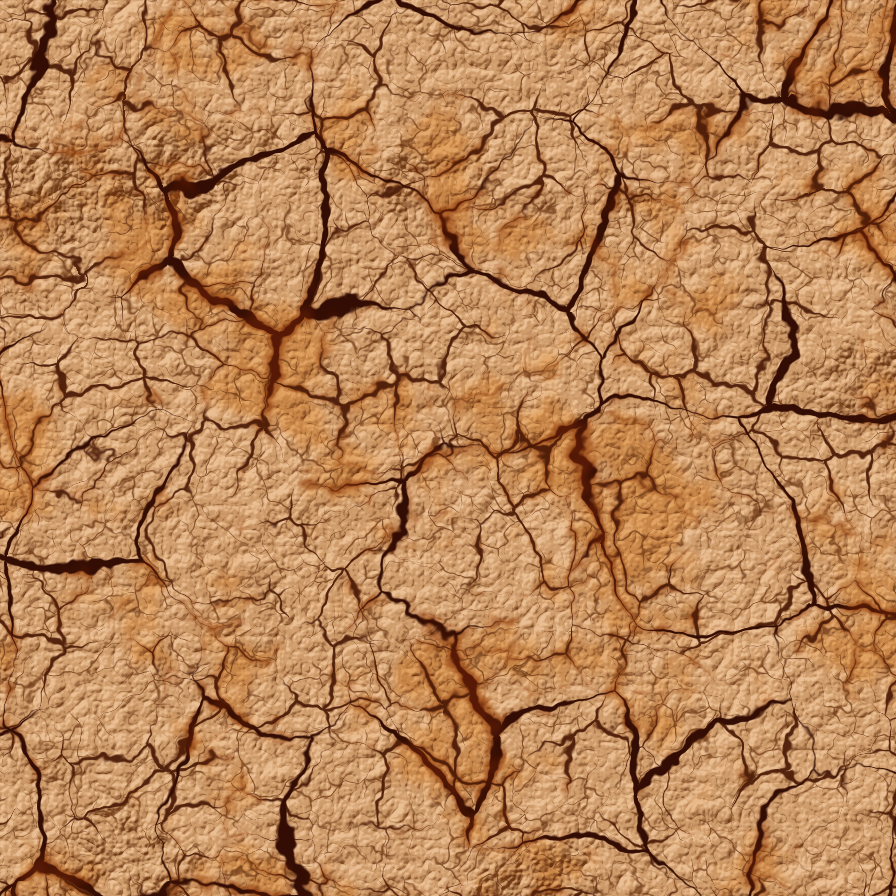
Reproduce this texture procedurally as a Shadertoy shader.

```glsl
// Sun-baked cracked clay: three sizes of warped Voronoi cracks that swell and
// fade along their length, cut into a crumbly crust of billowed gradient noise
// lit from the upper left, with ochre stains and a few dark clods.

vec2 hash2(vec2 p) {
    p = vec2(dot(p, vec2(127.1, 311.7)), dot(p, vec2(269.5, 183.3)));
    return fract(sin(p) * 43758.5);
}

float cornerSlope(vec2 cell, vec2 offset) {
    float angle = 6.2832 * hash2(cell).x;
    return dot(vec2(cos(angle), sin(angle)), offset);
}

// Gradient noise, roughly -0.7 to 0.7
float noise(vec2 p) {
    vec2 i = floor(p), f = p - i;
    vec2 u = f * f * f * (f * (f * 6.0 - 15.0) + 10.0);
    vec2 e = vec2(1.0, 0.0);
    return mix(mix(cornerSlope(i, f), cornerSlope(i + e, f - e), u.x),
               mix(cornerSlope(i + e.yx, f - e.yx), cornerSlope(i + 1.0, f - 1.0), u.x), u.y);
}

vec2 noise2(vec2 p) {
    return vec2(noise(p), noise(p + 37.4));
}

// Distance to the border between the two nearest Voronoi sites
float borderDistance(vec2 p) {
    vec2 cell = floor(p), nearest = vec2(9.0), second = vec2(9.0);
    for (int y = -1; y <= 1; y++)
    for (int x = -1; x <= 1; x++) {
        vec2 c = cell + vec2(x, y);
        vec2 site = c + 0.1 + 0.8 * hash2(c) - p;
        if (dot(site, site) < dot(nearest, nearest)) {
            second = nearest;
            nearest = site;
        } else if (dot(site, site) < dot(second, second)) {
            second = site;
        }
    }
    return dot(0.5 * (nearest + second), normalize(second - nearest));
}

// Signed distance to a crack network whose width varies and dies away
float crackDistance(vec2 p, float scale, float halfWidth, float soft) {
    float fade = clamp(0.55 + 1.9 * noise(p * scale * 0.8 + scale), 0.0, 1.0);
    return borderDistance(p * scale + scale) / scale - mix(-soft, halfWidth, fade);
}

// Height of the crumbly crust: rounded lumps separated by sharp creases
float relief(vec2 p) {
    return 0.45 * abs(noise(p * 26.0)) / 26.0
         + 0.55 * abs(noise(p * 55.0)) / 55.0
         + 0.55 * abs(noise(p * 110.0)) / 110.0
         + 0.45 * noise(p * 210.0) / 210.0;
}

void mainImage(out vec4 fragColor, in vec2 fragCoord) {
    vec2 p = fragCoord / iResolution.y;
    float soft = max(0.0013, 0.7 / iResolution.y);

    // Ragged crack paths
    vec2 jagged = 0.010 * noise2(p * 24.0) + 0.006 * noise2(p * 60.0) + 0.002 * noise2(p * 130.0);
    vec2 q = p + 0.06 * noise2(p * 6.0) + jagged;
    float wide = crackDistance(q, 6.0, 0.0046, soft);
    float medium = crackDistance(q + 0.3 * jagged, 14.0, 0.0024, soft);
    float fine = crackDistance(q + 0.5 * jagged, 33.0, 0.0010, soft);

    // Crust lighting
    vec2 toLight = normalize(vec2(-0.6, 0.8));
    float slope = (relief(p) - relief(p + toLight * 0.0022)) / 0.0022;
    float clod = smoothstep(0.30, 0.50, noise(p * 4.0 + 11.3) + 0.25 * noise(p * 19.0));
    float crease = smoothstep(0.07, 0.0, abs(noise(p * 55.0)));
    float tone = 0.54 + (0.27 + 0.12 * clod) * slope - 0.17 * clod - 0.12 * crease
               + 0.10 * noise(p * 9.0 + 5.0);

    vec3 umber = vec3(0.44, 0.23, 0.09);
    vec3 color = mix(umber, vec3(0.62, 0.42, 0.26), smoothstep(-0.05, 0.22, tone));
    color = mix(color, vec3(0.81, 0.61, 0.42), smoothstep(0.20, 0.46, tone));
    color = mix(color, vec3(0.92, 0.75, 0.58), smoothstep(0.48, 0.82, tone));

    // Ochre stains
    float stain = noise(p * 5.0 + 21.0) + 0.6 * noise(p * 17.0) + 0.3 * noise(p * 50.0 + 3.0);
    color *= mix(vec3(1.0), vec3(0.96, 0.85, 0.66), smoothstep(-0.05, 0.45, stain));

    // Rusty soil along the larger cracks
    float rim = min(wide, medium + 0.002);
    float rust = smoothstep(0.008, 0.0, rim) * smoothstep(-0.15, 0.35, stain + 0.5 * noise(p * 40.0));
    color = mix(color, vec3(0.60, 0.28, 0.08), 0.75 * rust);

    // Crack interiors, the finest ones shallow and brown
    color = mix(color, umber, 0.85 * smoothstep(soft, -soft, fine));
    color = mix(color, vec3(0.30, 0.11, 0.03), 0.95 * smoothstep(soft, -soft, medium));
    vec3 depths = mix(vec3(0.20, 0.05, 0.01), vec3(0.34, 0.10, 0.02), smoothstep(0.0, 0.5, stain));
    color = mix(color, depths, smoothstep(soft, -soft, wide));

    fragColor = vec4(color, 1.0);
}
```
